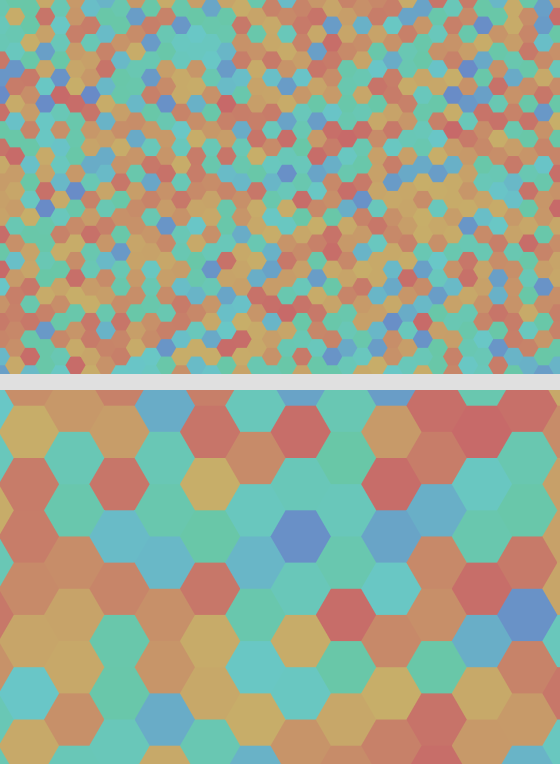
Top, the full canvas; bottom, a detail of the centre.
Write a WebGL 2 fragment shader that draws this pattern.

```glsl
#version 300 es
precision highp float;
// Gapless mosaic of flat-topped hexagons in random warm and cool pastel hues.

#define ROWS 21.45          // hexagons per canvas height
#define WARM_SHARE 0.55     // fraction of warm cells
#define WARM_HUE 44.0       // yellow end of the warm range, degrees
#define WARM_SPAN -44.0     // towards red
#define WARM_BIAS 1.5
#define COOL_HUE 160.0      // teal end of the cool range, degrees
#define COOL_SPAN 59.0      // towards blue
#define COOL_BIAS 2.3
#define DARKEST 0.41        // lowest colour channel
#define BRIGHTEST 0.78      // highest colour channel

uniform vec2 u_resolution;
out vec4 fragColor;

const float COLUMN_STEP = 0.8660254; // column spacing for unit-height hexagons

float hash(vec2 p) {
    return fract(sin(dot(p, vec2(127.1, 311.7))) * 43758.5453);
}

vec3 hueColor(float degrees360) {
    vec3 ramp = abs(mod(degrees360 / 60.0 + vec3(0.0, 4.0, 2.0), 6.0) - 3.0) - 1.0;
    return mix(vec3(DARKEST), vec3(BRIGHTEST), clamp(ramp, 0.0, 1.0));
}

// Each cell picks a hue family, then a skewed offset inside it.
vec3 cellColor(vec2 cell) {
    float family = hash(cell + 3.7);
    float offset = hash(cell + 41.3);
    float hue = family < WARM_SHARE
        ? WARM_HUE + WARM_SPAN * pow(offset, WARM_BIAS)
        : COOL_HUE + COOL_SPAN * pow(offset, COOL_BIAS);
    return hueColor(hue);
}

void main() {
    vec2 p = gl_FragCoord.xy / u_resolution.y * ROWS;
    float pixel = ROWS / u_resolution.y;
    float baseColumn = floor(p.x / COLUMN_STEP + 0.5);

    // Find the two nearest centres of the staggered lattice.
    float nearDist = 1e3, nextDist = 1e3;
    vec2 nearCell = vec2(0.0), nextCell = vec2(0.0);
    for (int i = -1; i <= 1; i++) {
        float column = baseColumn + float(i);
        float stagger = 0.5 * mod(column, 2.0);
        float baseRow = floor(p.y - stagger + 0.5);
        for (int j = -1; j <= 1; j++) {
            vec2 cell = vec2(column, baseRow + float(j));
            vec2 delta = p - vec2(column * COLUMN_STEP, cell.y + stagger);
            float dist = dot(delta, delta);
            if (dist < nearDist) {
                nextDist = nearDist;
                nextCell = nearCell;
                nearDist = dist;
                nearCell = cell;
            } else if (dist < nextDist) {
                nextDist = dist;
                nextCell = cell;
            }
        }
    }

    // Centres are one unit apart, so this is the exact distance to the border.
    float border = 0.5 * (nextDist - nearDist);
    float coverage = clamp(0.5 + border / pixel, 0.0, 1.0);
    fragColor = vec4(mix(cellColor(nextCell), cellColor(nearCell), coverage), 1.0);
}
```
